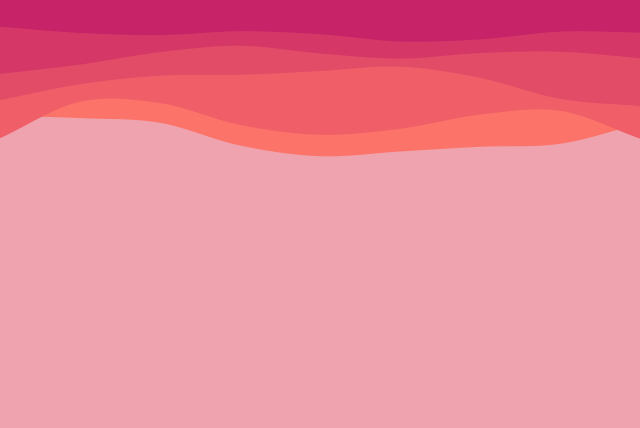
A Shadertoy shader for this background:

```glsl
// Layered waves hang from the top edge over a flat pink field.
// Each wave is a smooth spline through evenly spaced depths; layers are
// painted from the deepest to the shallowest, with antialiased edges.

const int KNOTS = 9;

// Depth of each wave below the top edge, as a fraction of canvas height.
const float CORAL_DEPTH[KNOTS]   = float[](.270, .276, .287, .340, .365, .354, .343, .336, .289);
const float SALMON_DEPTH[KNOTS]  = float[](.323, .238, .241, .292, .315, .301, .268, .259, .324);
const float ROSE_DEPTH[KNOTS]    = float[](.234, .197, .177, .175, .166, .156, .182, .231, .248);
const float CRIMSON_DEPTH[KNOTS] = float[](.173, .151, .122, .107, .125, .137, .124, .121, .136);
const float MAGENTA_DEPTH[KNOTS] = float[](.0625, .077, .082, .073, .080, .097, .092, .074, .076);

const vec3 PINK    = vec3(.933, .639, .686);
const vec3 CORAL   = vec3(.988, .455, .410);
const vec3 SALMON  = vec3(.941, .373, .408);
const vec3 ROSE    = vec3(.886, .300, .404);
const vec3 CRIMSON = vec3(.837, .220, .404);
const vec3 MAGENTA = vec3(.778, .137, .408);

// Catmull-Rom curve; the end slopes are extended past the canvas.
float waveDepth(float knots[KNOTS], float x) {
    float s = clamp(x, 0.0, 1.0) * float(KNOTS - 1);
    int i = min(int(s), KNOTS - 2);
    float t = s - float(i);
    float b = knots[i];
    float c = knots[i + 1];
    float a = i > 0 ? knots[max(i - 1, 0)] : 2.0 * b - c;
    float d = i < KNOTS - 2 ? knots[min(i + 2, KNOTS - 1)] : 2.0 * c - b;
    return b + 0.5 * t * (c - a + t * (2.0 * a - 5.0 * b + 4.0 * c - d
             + t * (3.0 * (b - c) + d - a)));
}

// Paint everything above the wave's lower edge.
vec3 paintWave(vec3 below, vec3 tint, float knots[KNOTS], vec2 uv) {
    float inside = waveDepth(knots, uv.x) - (1.0 - uv.y);
    float coverage = clamp(inside * iResolution.y + 0.5, 0.0, 1.0);
    return mix(below, tint, coverage);
}

void mainImage(out vec4 fragColor, in vec2 fragCoord) {
    vec2 uv = fragCoord / iResolution.xy;

    // Back to front.
    vec3 color = PINK;
    color = paintWave(color, CORAL, CORAL_DEPTH, uv);
    color = paintWave(color, SALMON, SALMON_DEPTH, uv);
    color = paintWave(color, ROSE, ROSE_DEPTH, uv);
    color = paintWave(color, CRIMSON, CRIMSON_DEPTH, uv);
    color = paintWave(color, MAGENTA, MAGENTA_DEPTH, uv);

    fragColor = vec4(color, 1.0);
}
```
